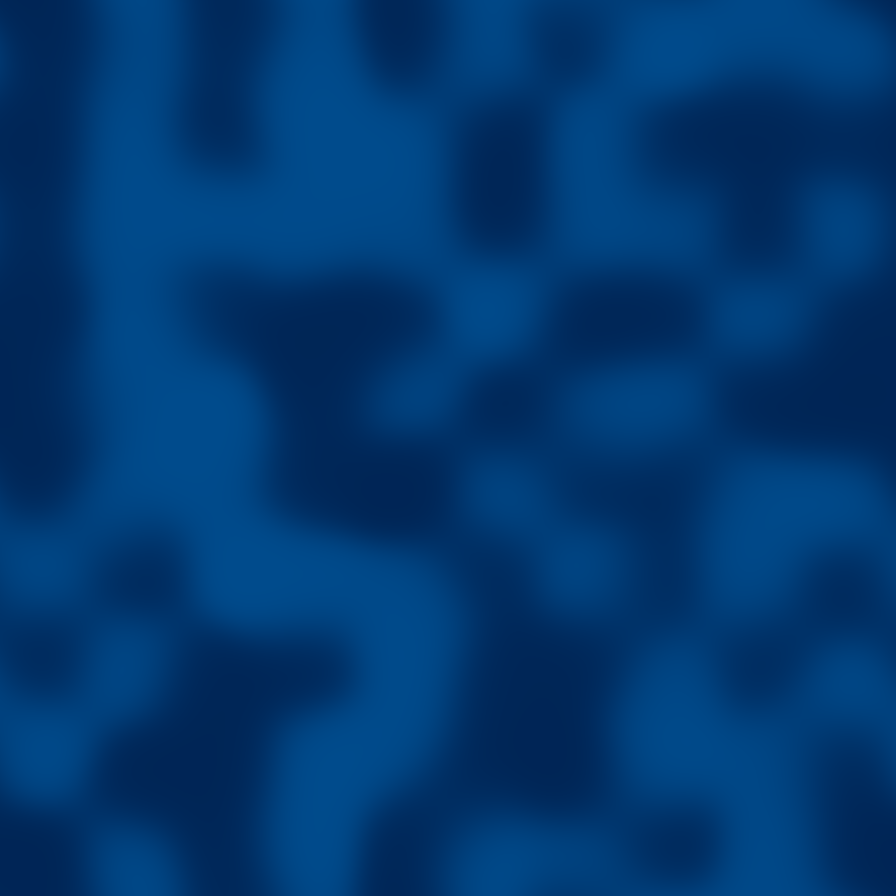
A Shadertoy shader for this texture:

```glsl
const int CELLS = 10;           // cells per side, even so that whole blocks wrap
const float JITTER = 0.45;      // spread of the cell centres
const float FALLOFF = 2.5;      // higher gives harder blob edges
const float TONE_SPREAD = 0.2;  // how far cells may fade towards the middle tone
const vec2 CONTRAST = vec2(0.06, 0.94);
const vec3 DEEP_BLUE = vec3(0.0, 0.145, 0.335);
const vec3 BRIGHT_BLUE = vec3(0.0, 0.295, 0.550);

// Integer hash giving two values from 0 to 1
vec2 hash2(ivec2 cell, uint seed) {
    uint h = uint(cell.x) * 73856093u ^ uint(cell.y) * 19349663u ^ seed * 83492791u;
    h = (h ^ (h >> 16)) * 73244475u;
    h = (h ^ (h >> 16)) * 73244475u;
    h ^= h >> 16;
    return vec2(h & 65535u, h >> 16) / 65535.0;
}

ivec2 wrapCell(ivec2 cell) {
    return (cell + CELLS) % CELLS;
}

// Each block of two by two cells holds two light and two dark ones,
// split by column, by row or by diagonal
float cellTone(ivec2 cell) {
    vec2 pick = hash2(cell / 2, 7u);
    ivec2 corner = cell % 2;
    int side = pick.x < 0.333 ? corner.x : pick.x < 0.667 ? corner.y : corner.x ^ corner.y;
    bool isLight = (side == 1) != (pick.y < 0.5);
    float fade = TONE_SPREAD * hash2(cell, 11u).x;
    return isLight ? 1.0 - fade : fade;
}

// Smooth cellular noise: tones blended by distance to the cell centres
float softCells(vec2 p) {
    ivec2 home = ivec2(floor(p));
    float toneSum = 0.0;
    float weightSum = 0.0;
    for (int y = -2; y <= 2; y++) {
        for (int x = -2; x <= 2; x++) {
            ivec2 cell = home + ivec2(x, y);
            ivec2 id = wrapCell(cell);
            vec2 centre = vec2(cell) + 0.5 + JITTER * (hash2(id, 3u) - 0.5);
            vec2 offset = p - centre;
            float weight = exp(-FALLOFF * dot(offset, offset));
            toneSum += weight * cellTone(id);
            weightSum += weight;
        }
    }
    return toneSum / weightSum;
}

void mainImage(out vec4 fragColor, in vec2 fragCoord) {
    vec2 uv = fragCoord / iResolution.xy;
    float tone = smoothstep(CONTRAST.x, CONTRAST.y, softCells(uv * float(CELLS)));
    fragColor = vec4(mix(DEEP_BLUE, BRIGHT_BLUE, tone), 1.0);
}
```
